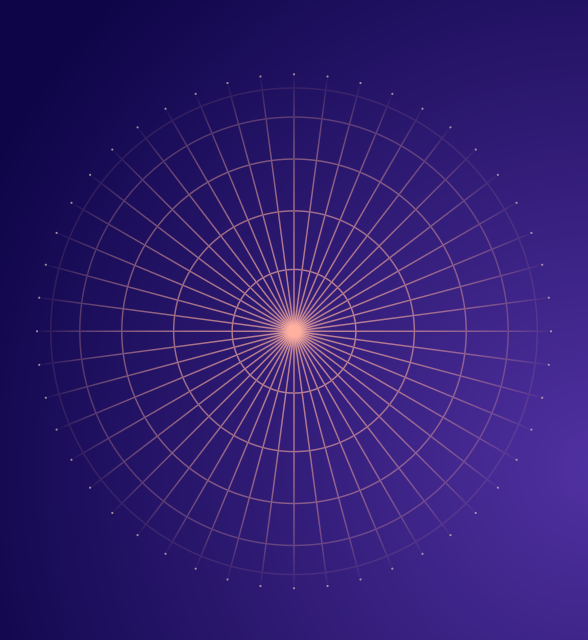
Give the GLSL for this background, as a WebGL 1 fragment shader.

```glsl
precision highp float;
// Polar wireframe globe of thin peach spokes and rings over a violet gradient.

uniform vec2 u_resolution;

// Lengths are fractions of the canvas height; x is measured from the middle.
const float TAU = 6.2831853;
const vec3 NIGHT = vec3(0.055, 0.02, 0.285);
const vec3 VIOLET = vec3(0.315, 0.19, 0.63);
const vec3 PEACH = vec3(1.0, 0.69, 0.62);
const vec3 TIP_COLOR = vec3(0.88, 0.75, 0.72);

const vec2 LIGHT_POS = vec2(0.47, 0.27);
const float LIGHT_REACH = 1.05;

const float POLE_Y = 0.4824;
const float GLOBE_RADIUS = 0.4015;
const float PERSPECTIVE = 0.078;
const float SPOKES = 48.0;
const int RINGS = 5;
const float RING_STEP = TAU / 24.0;
const float LINE_WIDTH = 0.0023;
const float LINE_ALPHA = 0.68;
const float FADE_POWER = 0.8;
const float TIP_RADIUS = 0.0016;
const float CORE_RADIUS = 0.019;
const float HALO_RADIUS = 0.04;

// Coverage of a shape from its signed distance, softened over one pixel.
float coverage(float dist, float pixel) {
  return clamp(0.5 - dist / pixel, 0.0, 1.0);
}

float lineMask(float dist, float pixel) {
  return coverage(abs(dist) - 0.5 * LINE_WIDTH, pixel);
}

// Projected radius of a circle of latitude, seen from above the pole.
float latitudeRadius(float polar) {
  return GLOBE_RADIUS * sin(polar) / (1.0 + PERSPECTIVE * cos(polar));
}

vec3 background(vec2 p) {
  float light = 1.0 - length(p - LIGHT_POS) / LIGHT_REACH;
  return mix(NIGHT, VIOLET, clamp(light, 0.0, 1.0));
}

void main() {
  float pixel = 1.0 / u_resolution.y;
  vec2 p = (gl_FragCoord.xy - vec2(0.5 * u_resolution.x, 0.0)) * pixel;
  vec2 q = p - vec2(0.0, POLE_Y);
  float r = length(q);

  // Fold the plane into one sector centred on its nearest spoke.
  float sector = TAU / SPOKES;
  float angle = mod(atan(q.y, q.x) + 0.5 * sector, sector) - 0.5 * sector;
  vec2 folded = r * vec2(cos(angle), sin(angle));

  // Spokes and rings
  float wire = lineMask(folded.y, pixel) * coverage(r - GLOBE_RADIUS, pixel);
  for (int i = 1; i <= RINGS; i++) {
    float ringRadius = latitudeRadius(float(i) * RING_STEP);
    wire = max(wire, lineMask(r - ringRadius, pixel));
  }

  // Lines fade towards the rim
  float rim = r / GLOBE_RADIUS;
  float fade = pow(max(1.0 - rim * rim, 0.0), FADE_POWER);
  vec3 color = mix(background(p), PEACH, wire * fade * LINE_ALPHA);

  // Points at the spoke ends
  float tip = coverage(length(folded - vec2(GLOBE_RADIUS, 0.0)) - TIP_RADIUS, pixel);
  color = mix(color, TIP_COLOR, 0.7 * tip);

  // Glow at the pole
  float core = exp(-pow(r / CORE_RADIUS, 2.0));
  float halo = 0.2 * exp(-pow(r / HALO_RADIUS, 2.0));
  color = mix(color, PEACH, min(core + halo, 1.0));

  gl_FragColor = vec4(color, 1.0);
}
```
